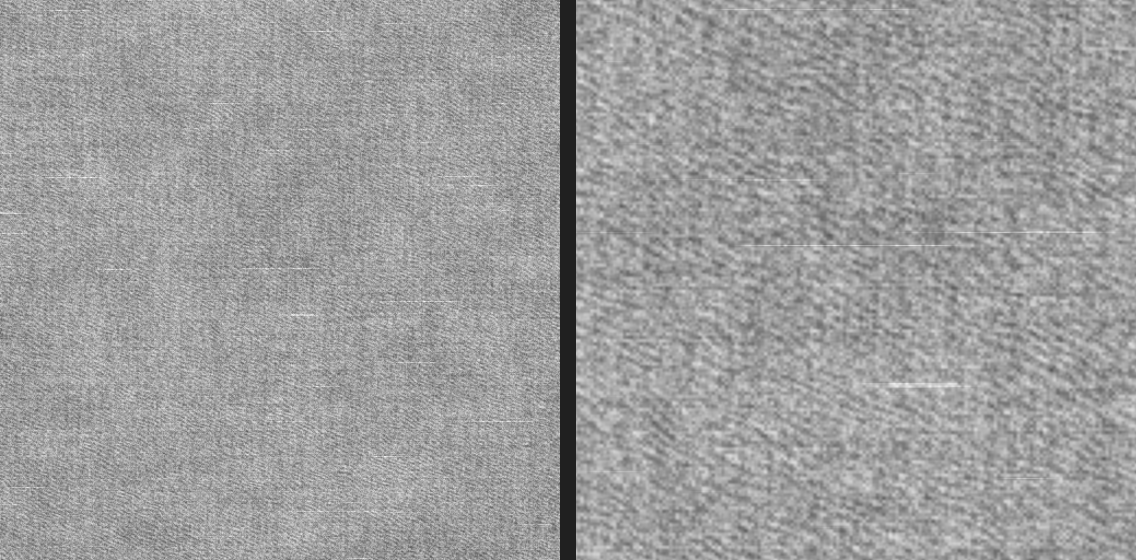
Left, the full canvas; right, a detail of the centre.
Give the GLSL for this texture, as a WebGL 2 fragment shader.

```glsl
#version 300 es
precision highp float;

uniform vec2 u_resolution;
out vec4 fragColor;

const float TAU = 6.2831853;
const float BASE_GREY = 0.62;
const float FINE_COUNT = 512.0;      // finest grains and yarns per canvas side
const float FINE_GRAIN = 0.19;
const float SOFT_GRAIN = 0.16;
const vec2 TWILL_COUNT = vec2(64.0, 128.0);
const float TWILL_DEPTH = 0.045;
const float WEFT_LENGTHS = 11.0;     // tone changes along a horizontal yarn
const float WEFT_DEPTH = 0.085;
const float WARP_LENGTHS = 16.0;     // tone changes along a vertical yarn
const float WARP_DEPTH = 0.07;
const float SLUB_GAIN = 0.20;
const float CLOUD_DEPTH = 0.06;

float hash(vec2 cell, float seed) {
    uvec2 q = uvec2(ivec2(cell)) * uvec2(1597334677u, 3812015801u);
    uint h = (q.x ^ q.y) + uint(seed) * 2654435769u;
    h = (h ^ (h >> 16)) * 2246822519u;
    h = (h ^ (h >> 13)) * 3266489917u;
    h ^= h >> 16;
    return float(h >> 8) / 16777216.0;
}

float valueNoise(vec2 p, float seed) {
    vec2 cell = floor(p);
    vec2 f = smoothstep(0.0, 1.0, p - cell);
    float low = mix(hash(cell, seed), hash(cell + vec2(1.0, 0.0), seed), f.x);
    float high = mix(hash(cell + vec2(0.0, 1.0), seed), hash(cell + 1.0, seed), f.x);
    return mix(low, high, f.y);
}

// Tone along one yarn, shifted by its own random offset
float yarnTone(float along, float yarn, float seed) {
    float shifted = along + 37.0 * hash(vec2(yarn, 5.0), seed);
    float cell = floor(shifted);
    float f = smoothstep(0.0, 1.0, shifted - cell);
    return mix(hash(vec2(cell, yarn), seed), hash(vec2(cell + 1.0, yarn), seed), f);
}

// Neighbouring yarns blended across their width
float yarns(float along, float across, float seed) {
    float yarn = floor(across);
    float blend = smoothstep(0.0, 1.0, across - yarn);
    return mix(yarnTone(along, yarn, seed), yarnTone(along, yarn + 1.0, seed), blend);
}

float centred(float n) {
    return n - 0.5;
}

void main() {
    vec2 uv = gl_FragCoord.xy / u_resolution;
    vec2 fine = uv * FINE_COUNT + 0.5;
    float grey = BASE_GREY;

    // Broad wear and cloudy patches
    grey += CLOUD_DEPTH * centred(valueNoise(uv * vec2(4.0, 6.0), 1.0));
    grey += CLOUD_DEPTH * centred(valueNoise(uv * vec2(13.0, 19.0), 2.0));

    // Fibre grain
    grey += FINE_GRAIN * centred(valueNoise(fine, 3.0));
    grey += SOFT_GRAIN * centred(valueNoise(uv * FINE_COUNT * 0.5, 4.0));

    // Broken diagonal ribs falling to the right
    float wobble = 1.1 * valueNoise(uv * vec2(40.0, 56.0), 5.0);
    float ribStrength = 0.4 + 1.2 * valueNoise(uv * vec2(64.0, 96.0), 6.0);
    grey += TWILL_DEPTH * ribStrength * sin(TAU * (dot(uv, TWILL_COUNT) + wobble));

    // Horizontal and vertical yarns
    grey += WEFT_DEPTH * centred(yarns(uv.x * WEFT_LENGTHS, fine.y, 7.0));
    grey += WARP_DEPTH * centred(yarns(uv.y * WARP_LENGTHS, fine.x * 0.5, 8.0));

    // Sparse pale slubs, frayed by the grain
    float slub = yarns(uv.x * 12.0, fine.y, 9.0) * yarns(uv.x * 4.0, fine.y, 10.0);
    float fray = 0.5 + 0.7 * valueNoise(uv * vec2(170.0, 256.0), 11.0);
    grey += SLUB_GAIN * fray * smoothstep(0.68, 0.88, slub);

    fragColor = vec4(vec3(clamp(grey, 0.0, 1.0)), 1.0);
}
```
